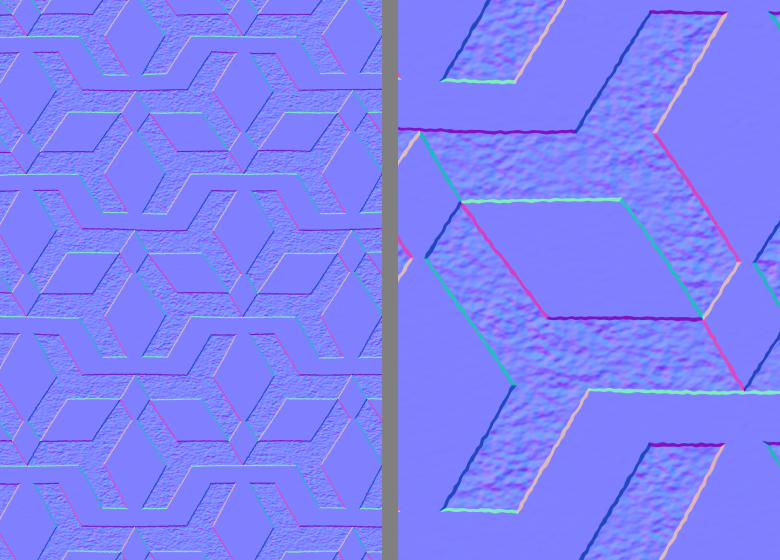
Left: the whole. Right: its middle third, enlarged.
This texture map is drawn by a WebGL 2 fragment shader. Its source:

```glsl
#version 300 es
precision highp float;
// Normal map of raised interlocking panels: zigzag bands, hexagons, diamonds and
// parallelograms over rough plaster. One mirrored cell is built from half-planes;
// the slope of its distance field tints each edge, and noise bumps the recesses.

uniform vec2 u_resolution;
out vec4 fragColor;

// Lengths are in units of 1/768 of the canvas height, with y running down.
const float CANVAS_UNITS = 768.0;
const vec2 PITCH = vec2(298.0, 196.0);      // repeat across and down
const vec2 CELL_ORIGIN = vec2(185.0, 178.5);
const float ROW_STRETCH = 1.0e-4;           // rows spread toward the ends
const float ROW_MIDDLE = 340.0;
const float WOBBLE = 3.0;                   // hand-cut drift of the lines
const float WOBBLE_SIZE = 110.0;
const float BAND_STEP = 27.0;               // half the rise of the zigzag
const float BAND_FLAT = 11.5;               // half widths of flats and ramps
const float BAND_RAMP = 18.0;
const vec2 RAMP_NORMAL = vec2(0.854, 0.521);
const float LINE_HALF_WIDTH = 0.75;
const float LINE_SOFTNESS = 0.75;           // in pixels
const float EDGE_SLOPE = 1.7;
const float ROUGH_SLOPE = 0.72;
const float SMOOTH_SLOPE = 0.04;
const float GRAIN_SKEW = 0.8;               // steeper falls than climbs
const vec2 GRAIN_SIZE = vec2(4.8, 3.3);

vec2 gradientAt(vec2 cell) {
    uvec2 q = uvec2(ivec2(cell) + 4096);
    uint h = q.x * 1597334677u ^ q.y * 3812015u;
    h = (h ^ (h >> 15)) * 2246822519u;
    h ^= h >> 13;
    float angle = float(h & 65535u) * 6.28318 / 65536.0;
    return vec2(cos(angle), sin(angle));
}

float gradientNoise(vec2 p) {
    vec2 i = floor(p), f = p - i;
    vec2 u = f * f * f * (f * (f * 6.0 - 15.0) + 10.0);
    vec2 e = vec2(1.0, 0.0);
    float a = dot(gradientAt(i), f);
    float b = dot(gradientAt(i + e.xy), f - e.xy);
    float c = dot(gradientAt(i + e.yx), f - e.yx);
    float d = dot(gradientAt(i + e.xx), f - e.xx);
    return mix(mix(a, b, u.x), mix(c, d, u.x), u.y);
}

// Upper (side = -1) or lower (side = 1) border of the zigzag band.
float zigzagBorder(vec2 p, float side) {
    vec2 q = p - vec2(PITCH.x * 0.25, PITCH.y * 0.5);
    float flatOffset = BAND_FLAT * side;
    float ramp = dot(q, RAMP_NORMAL) - BAND_RAMP * side;
    return min(max(q.y - BAND_STEP - flatOffset, ramp), q.y + BAND_STEP - flatOffset);
}

// Band with the hexagon standing on it and the diamond above.
float motif(vec2 p) {
    float band = max(-zigzagBorder(p, -1.0), zigzagBorder(p, 1.0));
    float taper = p.y > 58.0 ? 0.574 : 0.65;
    float hexagon = (p.x - 42.0 + taper * abs(p.y - 58.0)) * 0.85;
    float diamond = (p.x - 20.0 + 0.64 * abs(p.y + 27.5)) * 0.842;
    return min(band, min(hexagon, diamond));
}

// Signed distance to the raised panels, negative inside.
float panelDistance(vec2 p) {
    vec2 w = p / WOBBLE_SIZE;
    p += WOBBLE * vec2(gradientNoise(w + 7.3), gradientNoise(w + 31.7));
    p.y -= ROW_STRETCH * (p.y - ROW_MIDDLE) * (p.y - ROW_MIDDLE);
    p -= CELL_ORIGIN;

    // Mirror across, then wrap down along the middle of the band.
    float halfPitch = PITCH.x * 0.5;
    p.x = abs(mod(p.x + halfPitch, PITCH.x) - halfPitch);
    float middle = PITCH.y * 0.5 - clamp((p.x - halfPitch * 0.5) * 1.64, -BAND_STEP, BAND_STEP);
    p.y = mod(p.y - middle, PITCH.y) + middle - PITCH.y;

    float slanted = (abs(p.x - halfPitch * 0.5 - 0.69 * p.y) - 36.0) * 0.823;
    float parallelogram = max(abs(p.y) - 27.5, slanted);
    float turned = motif(vec2(halfPitch - p.x, -p.y));
    return min(parallelogram, min(motif(p), turned));
}

float plasterHeight(vec2 p) {
    vec2 q = p / GRAIN_SIZE;
    float clumps = 0.85 + 0.8 * gradientNoise(p / 23.0);
    float swell = 1.1 * gradientNoise(q * 0.4 + 53.0);
    return clumps * (swell + gradientNoise(q) + 0.3 * gradientNoise(q * 1.9 + 19.0));
}

void main() {
    float unitsPerPixel = CANVAS_UNITS / u_resolution.y;
    vec2 p = vec2(gl_FragCoord.x, u_resolution.y - gl_FragCoord.y) * unitsPerPixel;
    vec2 e = vec2(0.6, 0.0);

    // Edges: the direction in which the height climbs.
    float d = panelDistance(p);
    vec2 climb = -vec2(panelDistance(p + e.xy) - panelDistance(p - e.xy),
                       panelDistance(p + e.yx) - panelDistance(p - e.yx));
    climb /= max(length(climb), 0.2);
    float ragged = d + 0.8 * gradientNoise(p / 3.5);
    float blur = LINE_SOFTNESS * unitsPerPixel;
    float edge = 1.0 - smoothstep(LINE_HALF_WIDTH - blur, LINE_HALF_WIDTH + blur, abs(ragged));

    // Surface grain, strong in the recesses and faint on the panels.
    vec2 grain = vec2(plasterHeight(p + e.xy) - plasterHeight(p - e.xy),
                      plasterHeight(p + e.yx) - plasterHeight(p - e.yx)) / (2.0 * e.x);
    grain.y += GRAIN_SKEW * (0.1 - grain.y * grain.y);
    float rough = mix(SMOOTH_SLOPE, ROUGH_SLOPE, smoothstep(0.0, 2.0, d));

    vec3 surface = normalize(vec3(grain * rough, 1.0));
    vec3 bevel = normalize(vec3(climb * EDGE_SLOPE, 1.0));
    vec3 normal = mix(surface, bevel, edge);
    fragColor = vec4(0.5 + 0.5 * normal, 1.0);
}
```
